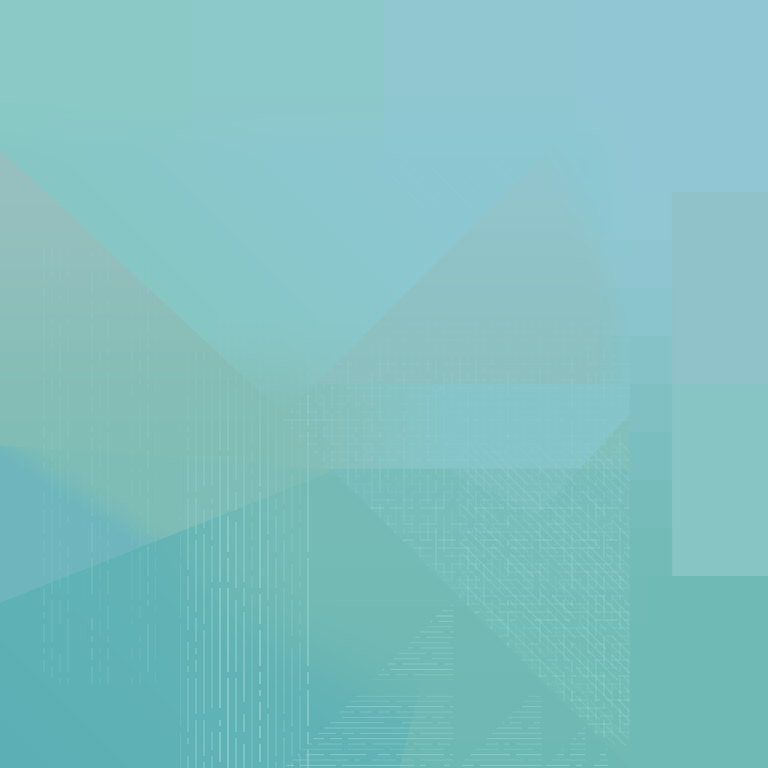
Reproduce this background procedurally as a Shadertoy shader.

```glsl
// Pale teal and blue facets with stepped blocks and fine woven hatching.

float hash(float n) {
    n = fract(n * 0.1031);
    n *= n + 33.33;
    return fract(n * (n + n));
}

// Signed distance to the line from a to b, positive on its left.
float lineDist(vec2 p, vec2 a, vec2 b) {
    vec2 d = normalize(b - a);
    return d.x * (p.y - a.y) - d.y * (p.x - a.x);
}

// Soft step at a canvas coordinate.
float edge(float at, float v) {
    float w = 0.8 / iResolution.y;
    return smoothstep(at - w, at + w, v);
}

float leftOf(vec2 p, vec2 a, vec2 b) {
    return edge(0.0, lineDist(p, a, b));
}

float box(vec2 p, vec2 lo, vec2 hi) {
    return edge(lo.x, p.x) * edge(lo.y, p.y) * edge(p.x, hi.x) * edge(p.y, hi.y);
}

// Thin lines repeated across v, partly broken into dashes along u.
float threads(float v, float u, float count, float broken) {
    float t = v * count, w = 0.5 * count / iResolution.y;
    float id = floor(t);
    float line = 1.0 - smoothstep(0.12 - w, 0.12 + w, abs(fract(t) - 0.5));
    float dash = step(broken, hash(floor(u * 128.0) + 37.0 * id));
    return line * dash * mix(0.35, 1.0, hash(id + 7.0));
}

// Large flat facets, painted from the bottom up.
vec3 facets(vec2 p) {
    vec3 c = mix(vec3(0.36, 0.69, 0.71), vec3(0.40, 0.71, 0.71), p.x + p.y);
    vec3 green = mix(vec3(0.43, 0.72, 0.70), vec3(0.46, 0.73, 0.71), p.y * 3.0);
    float rise = lineDist(p, vec2(0.20, 0.29), vec2(0.54, 0.11));
    c = mix(c, green, smoothstep(-0.10, 0.04, rise) * smoothstep(0.15, 0.40, p.x));
    c = mix(c, green, 1.0 - leftOf(p, vec2(0.52, 0.0), vec2(0.58, 0.23)));

    // Blue wedge and warm slope on the left
    vec3 slope = mix(vec3(0.43, 0.71, 0.74), vec3(0.49, 0.74, 0.71),
        smoothstep(-0.02, 0.03, lineDist(p, vec2(0.0, 0.42), vec2(0.20, 0.29))));
    c = mix(c, slope, leftOf(p, vec2(0.0, 0.215), vec2(0.43, 0.385)) * edge(p.x, 0.43));
    vec3 warm = mix(vec3(0.51, 0.74, 0.71), vec3(0.59, 0.75, 0.75),
                    smoothstep(0.42, 0.78, p.y));
    c = mix(c, warm, leftOf(p, vec2(0.0, 0.42), vec2(0.43, 0.39)));

    // Woven side: green below, teal pane, grey peak
    vec3 woven = mix(vec3(0.44, 0.73, 0.70), vec3(0.47, 0.74, 0.73), p.y * 3.0);
    c = mix(c, woven, leftOf(p, vec2(0.43, 0.39), vec2(0.82, 0.0)) * edge(p.y, 0.39));
    vec3 pane = mix(vec3(0.53, 0.75, 0.73), vec3(0.52, 0.77, 0.79),
                    smoothstep(0.40, 0.62, p.x));
    c = mix(c, pane, edge(0.39, p.y) * smoothstep(0.33, 0.48, p.x));
    float notch = leftOf(p, vec2(0.70, 0.33), vec2(0.82, 0.46));
    c = mix(c, vec3(0.49, 0.75, 0.75), notch * leftOf(p, vec2(0.58, 0.39), vec2(0.70, 0.33))
            * edge(p.y, 0.39));
    c = mix(c, vec3(0.50, 0.75, 0.73), (1.0 - notch) * edge(0.39, p.y));
    vec3 grey = mix(vec3(0.55, 0.75, 0.75), vec3(0.57, 0.77, 0.80), smoothstep(0.5, 0.78, p.y));
    c = mix(c, grey, edge(0.50, p.y) * smoothstep(0.36, 0.44, p.x));
    float shoulder = lineDist(p, vec2(0.82, 0.63), vec2(0.72, 0.80));
    c = mix(c, vec3(0.55, 0.78, 0.82), smoothstep(0.04, -0.03, shoulder) * edge(0.50, p.y));

    // Broad valley of light between two diagonals, dissolving at its tip
    vec3 valley = mix(vec3(0.52, 0.78, 0.76), vec3(0.55, 0.78, 0.82),
                      smoothstep(0.65, 1.35, p.x + p.y));
    return mix(c, valley, leftOf(p, vec2(0.0, 0.805), vec2(0.37, 0.46))
               * leftOf(p, vec2(0.37, 0.46), vec2(0.73, 0.82)) * smoothstep(0.44, 0.60, p.y));
}

// Stepped blocks along the top and right borders.
vec3 borders(vec2 p, vec3 c) {
    vec3 sky = mix(vec3(0.54, 0.79, 0.77), vec3(0.57, 0.78, 0.83),
                   smoothstep(-0.1, 1.0, floor(p.x * 4.0) / 3.0));
    c = mix(c, sky, smoothstep(0.78, 0.89, p.y));
    vec3 low = vec3(0.44, 0.73, 0.71), high = vec3(0.57, 0.78, 0.83);
    vec3 strip = mix(low, high, smoothstep(0.15, 0.75, floor(p.y * 16.0) / 16.0));
    c = mix(c, strip, p.y > 0.5 ? smoothstep(0.76, 0.83, p.x) : edge(0.82, p.x));
    float row = floor(p.y * 4.0);
    vec3 block = mix(low, vec3(0.53, 0.77, 0.77), step(1.0, row));
    block = mix(block, vec3(0.56, 0.76, 0.79), step(2.0, row));
    block = mix(block, high, step(3.0, row));
    return mix(c, block, edge(row < 1.0 ? 0.844 : 0.875, p.x));
}

float hatching(vec2 p) {
    // Vertical threads, strongest in the widest band
    float h = threads(p.x, p.y, 96.0, 0.12) * box(p, vec2(0.235, 0.0), vec2(0.405, 0.62))
            * smoothstep(0.62, 0.30, p.y) * 0.85;
    for (int i = 0; i < 3; i++) {
        float x = 0.055 + 0.055 * float(i);
        h += threads(p.x, p.y, 96.0, 0.3) * box(p, vec2(x, 0.11), vec2(x + 0.038, 0.68)) * 0.3;
    }
    // Square weave and diagonal threads
    float side = leftOf(p, vec2(0.43, 0.39), vec2(0.82, 0.0));
    float weave = box(p, vec2(0.36, 0.04), vec2(0.82, 0.62)) * side * smoothstep(0.64, 0.48, p.y);
    weave *= 1.0 - leftOf(p, vec2(0.37, 0.46), vec2(0.73, 0.82));
    h += weave * (threads(p.x, p.y, 96.0, 0.3) + threads(p.y, p.x, 96.0, 0.3)) * 0.42;
    float slant = threads(p.x + p.y, p.x, 80.0, 0.15);
    h += slant * box(p, vec2(0.60, 0.03), vec2(0.82, 0.42)) * side * 0.5;
    h += slant * box(p, vec2(0.51, 0.73), vec2(0.72, 0.83)) * 0.3;
    // Row of shrinking triangles made of level lines
    for (int i = 0; i < 4; i++) {
        float size = exp2(-float(i)), right = 0.82 - 0.23 * size;
        float inside = box(p, vec2(0.0, -0.1), vec2(right, 0.22 * size));
        inside *= 1.0 - leftOf(p, vec2(right - 0.22 * size, 0.0), vec2(right, 0.22 * size));
        float gap = edge(0.094, p.y) * edge(p.y, 0.115);
        h += threads(p.y, p.x, 144.0, 0.15) * inside * (1.0 - gap) * 0.8;
    }
    return min(h, 0.9);
}

void mainImage(out vec4 fragColor, in vec2 fragCoord) {
    vec2 p = fragCoord / iResolution.xy;
    vec3 color = borders(p, facets(p));
    fragColor = vec4(mix(color, vec3(0.53, 0.80, 0.79), hatching(p)), 1.0);
}
```
